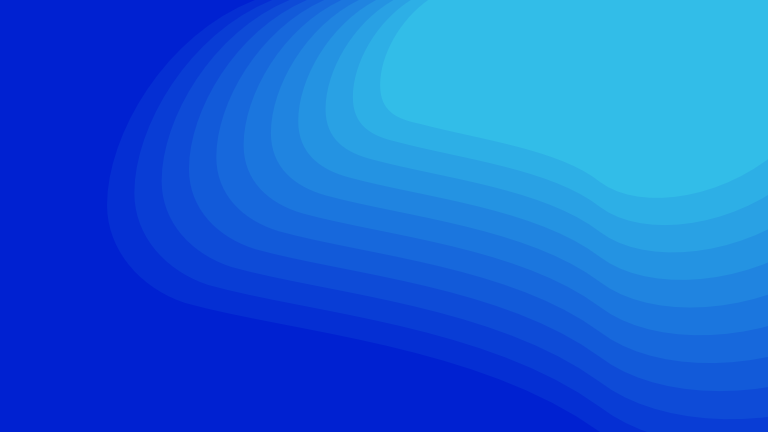
A Shadertoy shader for this background:

```glsl
// Stacked flat layers that flow from deep blue at the lower left to cyan at
// the upper right. Each layer edge is a chain of cubic Beziers, blended between
// an outer and an inner contour; a signed distance gives it a smooth edge.

const int LAYERS = 11;            // nested shapes, outermost first
const int CURVES = 4;             // cubic pieces per contour
const int STEPS = 16;             // line segments per cubic piece
const vec2 GRID = vec2(16.0, 9.0); // canvas size in grid units
const vec3 DEEP_BLUE = vec3(0.0, 0.128, 0.820);
const vec3 CYAN = vec3(0.196, 0.742, 0.910);

// Control points run from the top edge, round the left bulge, to the right.
const vec2 OUTER[13] = vec2[13](
    vec2(5.31, 9.0), vec2(3.44, 8.27), vec2(2.23, 6.19),
    vec2(2.23, 4.73), vec2(2.23, 3.79), vec2(2.92, 3.0),
    vec2(3.85, 2.69), vec2(6.04, 2.08), vec2(10.0, 1.81),
    vec2(12.5, 0.0), vec2(13.85, -1.04), vec2(16.46, -1.27),
    vec2(18.75, -0.27));
const vec2 INNER[13] = vec2[13](
    vec2(8.92, 9.0), vec2(8.33, 8.58), vec2(7.92, 7.85),
    vec2(7.92, 7.23), vec2(7.92, 6.67), vec2(8.27, 6.52),
    vec2(8.75, 6.42), vec2(10.0, 6.09), vec2(11.67, 5.88),
    vec2(12.5, 5.21), vec2(13.33, 4.58), vec2(15.21, 4.83),
    vec2(16.46, 6.08));

vec2 controlPoint(int i, float blend) {
    return mix(OUTER[i], INNER[i], blend);
}

vec2 cubicBezier(vec2 a, vec2 b, vec2 c, vec2 d, float t) {
    float s = 1.0 - t;
    return s * s * s * a + 3.0 * s * t * (s * b + t * c) + t * t * t * d;
}

float segmentDistanceSquared(vec2 p, vec2 a, vec2 b) {
    vec2 ab = b - a;
    vec2 ap = p - a;
    vec2 offset = ap - ab * clamp(dot(ap, ab) / dot(ab, ab), 0.0, 1.0);
    return dot(offset, offset);
}

// Positive inside the layer: a downward ray crosses its contour an odd
// number of times.
float layerDistance(vec2 p, float blend) {
    float nearest = 1e6;
    float side = -1.0;
    vec2 from = controlPoint(0, blend);
    for (int curve = 0; curve < CURVES; curve++) {
        int first = curve * 3;
        vec2 a = controlPoint(first, blend);
        vec2 b = controlPoint(first + 1, blend);
        vec2 c = controlPoint(first + 2, blend);
        vec2 d = controlPoint(first + 3, blend);
        for (int i = 1; i <= STEPS; i++) {
            vec2 to = cubicBezier(a, b, c, d, float(i) / float(STEPS));
            nearest = min(nearest, segmentDistanceSquared(p, from, to));
            if ((from.x > p.x) != (to.x > p.x)) {
                float along = (p.x - from.x) / (to.x - from.x);
                if (mix(from.y, to.y, along) < p.y) side = -side;
            }
            from = to;
        }
    }
    return side * sqrt(nearest);
}

void mainImage(out vec4 fragColor, in vec2 fragCoord) {
    vec2 p = fragCoord / iResolution.xy * GRID;
    float edgeWidth = GRID.y / iResolution.y;

    // Paint the layers from the outermost inward
    vec3 color = DEEP_BLUE;
    for (int layer = 0; layer < LAYERS; layer++) {
        float blend = float(layer) / float(LAYERS - 1);
        float coverage = clamp(0.5 + layerDistance(p, blend) / edgeWidth, 0.0, 1.0);
        vec3 tint = mix(DEEP_BLUE, CYAN, float(layer + 1) / float(LAYERS));
        color = mix(color, tint, coverage);
    }
    fragColor = vec4(color, 1.0);
}
```
